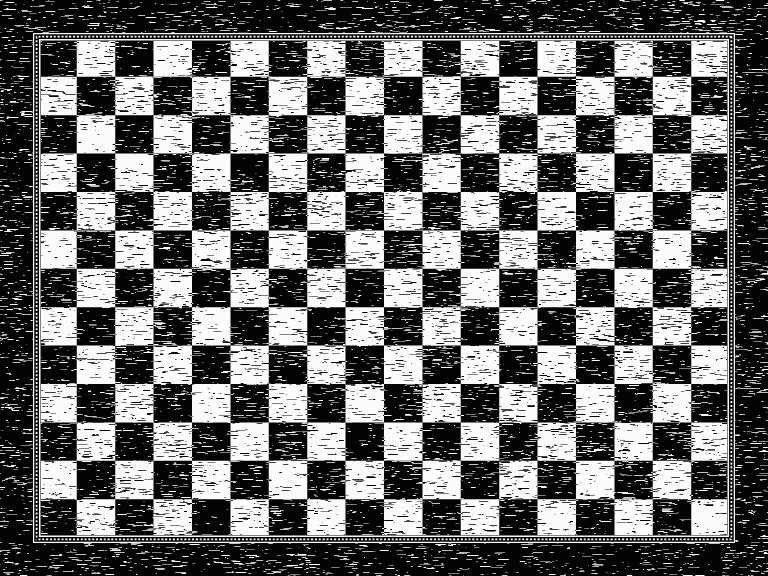
Give the GLSL for this pattern, as a Shadertoy shader.

```glsl
float hash(vec2 p) {
    vec3 q = fract(p.xyx * 0.1031);
    q += dot(q, q.yzx + 33.33);
    return fract((q.x + q.y) * q.z);
}

float noise(vec2 p) {
    vec2 cell = floor(p), f = fract(p);
    f = f * f * (3.0 - 2.0 * f);
    return mix(mix(hash(cell), hash(cell + vec2(1, 0)), f.x),
               mix(hash(cell + vec2(0, 1)), hash(cell + vec2(1, 1)), f.x), f.y);
}

// Short horizontal scratches, at most one per slot of a shifted row
float scratches(vec2 p, float slot, float chance, float seed) {
    float row = floor(p.y * 38.4);
    float x = p.x / slot + 17.0 * hash(vec2(row, seed));
    vec2 id = vec2(floor(x), row + seed * 613.0);
    float len = mix(0.2, 0.95, hash(id + 71.7));
    float start = (1.0 - len) * hash(id + 23.1);
    float thick = mix(0.5, 1.0, hash(id + 47.9));
    float along = fract(x) - start;
    return step(hash(id), chance) * step(0.0, along) * step(along, len)
         * step(fract(p.y * 38.4), thick);
}

float wear(vec2 p) {
    float patchy = mix(0.5, 1.5, noise(p * vec2(1.3, 2.1) + 5.0));
    float dashes = scratches(p, 0.32, 0.15 * patchy, 1.0);
    float specks = scratches(p, 0.09, 0.05 * patchy, 2.0);
    return max(dashes, specks);
}

// Brightness at p, where one checker square has side 1
float board(vec2 p, vec2 size) {
    vec2 edge = min(p, size - p);
    float inset = min(edge.x, edge.y);

    // Double frame with a dotted line between
    if (inset > 0.85 && inset < 1.065) {
        float along = edge.x < edge.y ? p.y : p.x;
        float lines = max(step(abs(inset - 0.875), 0.018), step(abs(inset - 1.033), 0.02));
        float dots = step(abs(inset - 0.955), 0.024) * step(fract(along * 10.0), 0.55);
        return max(lines, dots);
    }

    // Checker inside, plain dark border outside, both worn to the opposite tone
    float checker = mod(floor(p.x) + floor(p.y), 2.0);
    float tone = inset > 1.0 ? checker : 0.0;
    return mix(tone, 1.0 - tone, wear(p));
}

void mainImage(out vec4 fragColor, in vec2 fragCoord) {
    float scale = 15.0 / iResolution.y;
    vec2 size = iResolution.xy * scale;

    // Average a 4 by 4 grid of samples for smooth edges
    float light = 0.0;
    for (int i = 0; i < 16; i++) {
        vec2 offset = (vec2(i % 4, i / 4) + 0.5) / 4.0 - 0.5;
        light += board((fragCoord + offset) * scale, size) / 16.0;
    }
    fragColor = vec4(vec3(mix(0.01, 0.99, light)), 1.0);
}
```
